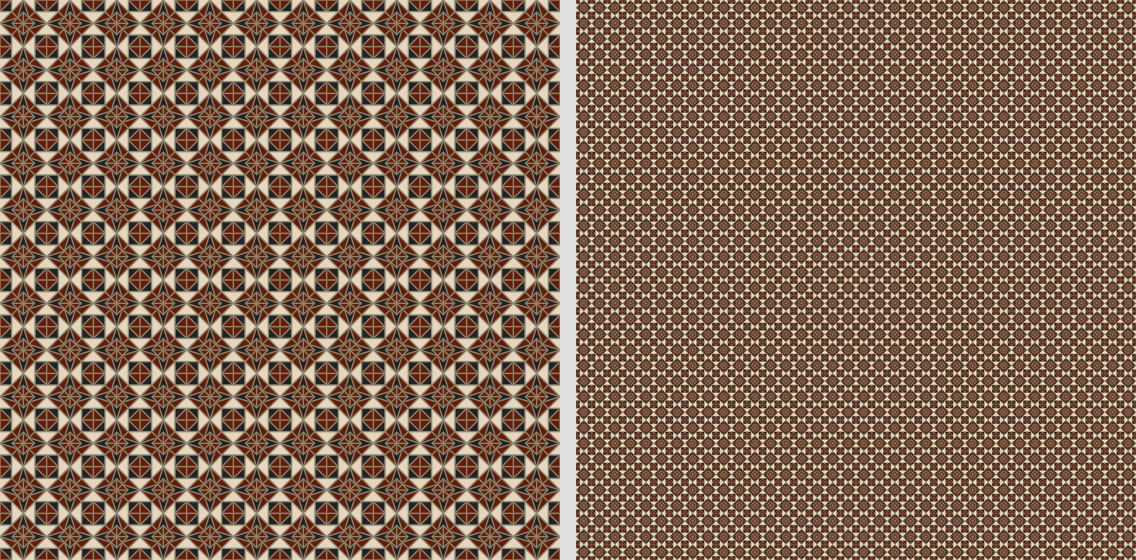
Left, the tile; right, the same tile 3 across and 3 down.
Reproduce this pattern procedurally as a Shadertoy shader.

```glsl
const float REPEATS = 12.0;
const float LINE_HALF_WIDTH = 0.0145;

const vec3 CREAM = vec3(0.90, 0.84, 0.74);
const vec3 RUST = vec3(0.39, 0.11, 0.03);
const vec3 CHARCOAL = vec3(0.13, 0.13, 0.14);
const vec3 GROUT = vec3(0.56, 0.54, 0.45);

// Corners of the pieces in one folded eighth of a cell
const vec2 CENTER = vec2(0.0);
const vec2 TIP = vec2(0.5, 0.0);
const vec2 NOTCH = vec2(0.12);
const vec2 HEART = vec2(0.24, 0.0);
const vec2 CORNER = vec2(0.25);
const vec2 SIDE_MIDDLE = vec2(0.5, 0.25);
const vec2 INSET_MIDDLE = vec2(0.375);
const vec2 SQUARE_CENTER = vec2(0.5);

float segmentDistance(vec2 p, vec2 a, vec2 b) {
    vec2 ab = b - a;
    float t = clamp(dot(p - a, ab) / dot(ab, ab), 0.0, 1.0);
    return length(p - a - ab * t);
}

// Negative on the left of the line from a to b.
float edgeDistance(vec2 p, vec2 a, vec2 b) {
    vec2 along = normalize(b - a);
    return along.y * (p.x - a.x) - along.x * (p.y - a.y);
}

// Maps a cell centred on a star to one eighth, where x >= y >= 0.
vec2 foldCell(vec2 p) {
    p = abs(p);
    return vec2(max(p.x, p.y), min(p.x, p.y));
}

float coverage(float signedDistance, float blur) {
    return 1.0 - smoothstep(-blur, blur, signedDistance);
}

vec3 tileColor(vec2 p, float blur) {
    // Large diamond, and the star points around its core
    float diamond = edgeDistance(p, TIP, CORNER);
    float star = edgeDistance(p, TIP, NOTCH);
    float core = edgeDistance(p, HEART, NOTCH);
    vec3 color = mix(CREAM, RUST, coverage(diamond, blur));
    color = mix(color, CHARCOAL, coverage(max(star, -core), blur));

    // Square between stars, with its inscribed diamond
    float square = CORNER.y - p.y;
    float inset = edgeDistance(p, INSET_MIDDLE, SIDE_MIDDLE);
    vec3 squareColor = mix(CHARCOAL, RUST, coverage(inset, blur));
    return mix(color, squareColor, coverage(square, blur));
}

float lineDistance(vec2 p) {
    // Star outlines and spokes
    float d = segmentDistance(p, TIP, CORNER);
    d = min(d, segmentDistance(p, TIP, NOTCH));
    d = min(d, segmentDistance(p, HEART, NOTCH));
    d = min(d, segmentDistance(p, CENTER, HEART));
    d = min(d, segmentDistance(p, CENTER, CORNER));

    // Square outline, inscribed diamond and cross
    d = min(d, segmentDistance(p, CORNER, SIDE_MIDDLE));
    d = min(d, segmentDistance(p, SIDE_MIDDLE, INSET_MIDDLE));
    return min(d, segmentDistance(p, SIDE_MIDDLE, SQUARE_CENTER));
}

void mainImage(out vec4 fragColor, in vec2 fragCoord) {
    vec2 uv = fragCoord / iResolution.xy;
    vec2 p = foldCell(fract(uv * REPEATS) - 0.5);
    float blur = 0.75 * REPEATS / min(iResolution.x, iResolution.y);

    vec3 color = tileColor(p, blur);
    float line = coverage(lineDistance(p) - LINE_HALF_WIDTH, blur);
    fragColor = vec4(mix(color, GROUT, line), 1.0);
}
```
